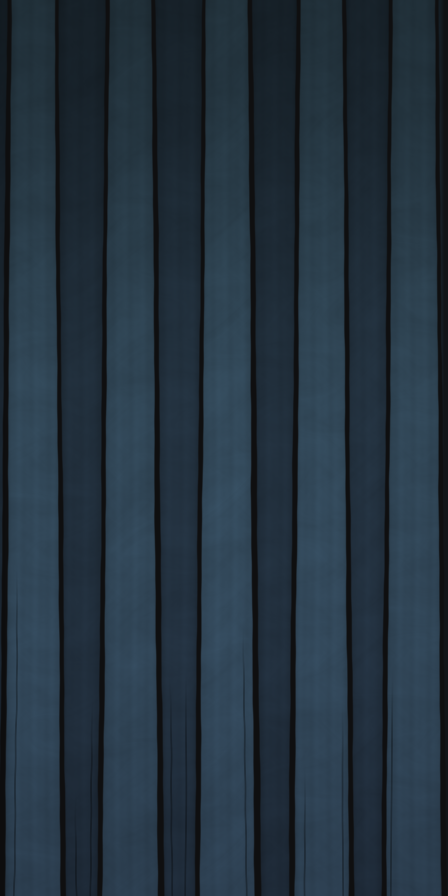
A Shadertoy shader for this texture:

```glsl
// Tall painted boards in dusky blue: wide light ones alternate with dark recessed ones.
// Each light board is folded about its centre line, so one signed distance gives both
// tapering black seams; layered sines add brush mottling, streaks and ragged edges.

#define PITCH 0.2125
#define FIRST_CENTRE 0.0755
#define HALF_TOP 0.052
#define HALF_BOTTOM 0.068
#define SEAM_HALF_WIDTH 0.0058
#define MOTTLE 0.055
#define STREAK 0.035
#define LIGHT_BLUE vec3(0.200, 0.283, 0.362)
#define DARK_BLUE vec3(0.136, 0.190, 0.252)
#define SEAM_BLACK vec3(0.058, 0.058, 0.062)

float hash(float n) { return fract(sin(n * 91.7 + 4.1) * 4375.85); }

// Warped sine octaves, roughly -1 to 1
float brush(vec2 p) {
    float sum = 0.0, amp = 0.5;
    for (int i = 0; i < 5; i++) {
        p += 0.8 * sin(p.yx * 1.3 + float(i) * 2.1);
        sum += amp * sin(p.x) * cos(p.y);
        p = mat2(1.5, 0.9, -0.9, 1.5) * p + 3.7;
        amp *= 0.62;
    }
    return sum;
}

// Slow hand-drawn wander of an edge along its height
float wander(float y, float seed) {
    float phase = 6.28 * hash(seed);
    return 0.5 * sin(y * 5.0 + phase) + 0.3 * sin(y * 17.0 + phase * 3.0)
         + 0.2 * sin(y * 53.0 + phase * 7.0);
}

void mainImage(out vec4 fragColor, in vec2 fragCoord) {
    vec2 uv = fragCoord / iResolution.xy;
    vec2 p = fragCoord / iResolution.x;
    float px = 1.0 / iResolution.x;

    // Fold space about the nearest light board
    float k = floor((p.x - FIRST_CENTRE) / PITCH + 0.5);
    float offset = p.x - FIRST_CENTRE - k * PITCH - 0.007 * sin(k - 0.5);
    float side = offset < 0.0 ? -1.0 : 1.0;
    float seamId = 2.0 * k + 0.5 * side + 7.0;
    float halfBoard = mix(HALF_BOTTOM, HALF_TOP, uv.y)
                    + 0.0035 * (hash(seamId + 20.0) - 0.5)
                    + 0.0014 * wander(p.y, seamId);
    float edge = abs(offset) - halfBoard;
    float isDark = smoothstep(-px, px, edge);
    float boardId = 2.0 * k + (edge > 0.0 ? side : 0.0) + 7.0;

    // Base tone: dim at the top, slightly dim at the foot
    float shade = mix(1.0, 0.66, smoothstep(0.5, 1.03, uv.y));
    shade *= mix(0.88, 1.0, smoothstep(0.0, 0.3, uv.y));
    shade *= 0.96 + 0.08 * hash(boardId + 3.0);
    vec3 color = mix(LIGHT_BLUE, DARK_BLUE, isDark) * shade;
    color *= mix(vec3(1.0), vec3(0.98, 1.02, 0.95), uv.y);

    // Slanted brush marks and long vertical streaks
    float marks = brush(vec2(p.x * 13.0, p.y * 24.0 - p.x * 9.0) + boardId * 5.3);
    float fine = brush(vec2(p.x * 42.0, p.y * 75.0 + p.x * 30.0) + boardId);
    float streaks = sin(p.x * 150.0 + boardId * 2.0 + sin(p.y * 3.0))
                  + 0.6 * sin(p.x * 330.0 + boardId + 0.7 * sin(p.y * 5.0));
    color *= 1.0 + MOTTLE * (marks + 0.4 * fine) + STREAK * 0.6 * streaks;

    // Soft shadow beside the seams, deeper on the recessed boards
    color *= 1.0 - mix(0.16, 0.24, isDark) * exp(-abs(edge) / 0.010);

    // Faint hairline splits near some seams, fading out up the board
    float splitAt = mix(0.014, 0.030, hash(seamId + 40.0)) * (hash(seamId + 50.0) < 0.5 ? -1.0 : 1.0);
    float splitDist = abs(edge - splitAt - 0.0015 * wander(p.y, seamId + 9.0));
    float splitTop = 0.12 + 0.3 * hash(seamId + 60.0);
    float split = (1.0 - smoothstep(0.0008, 0.0032, splitDist))
                * (1.0 - smoothstep(splitTop - 0.1, splitTop, uv.y));
    color *= 1.0 - 0.30 * split;

    // Black seams, thinner toward the top, with uneven thickness
    float width = SEAM_HALF_WIDTH * mix(1.1, 0.78, uv.y)
                * (0.85 + 0.3 * hash(seamId + 30.0) + 0.14 * wander(p.y * 1.7, seamId + 2.0));
    float seam = 1.0 - smoothstep(width - px, width + px, abs(edge));
    color = mix(color, SEAM_BLACK, seam);

    // Darkened outer border
    color = mix(color, SEAM_BLACK, 0.8 * smoothstep(0.980, 0.993, uv.x));
    color *= 0.88 + 0.12 * smoothstep(0.0, 0.03, uv.x);
    fragColor = vec4(color, 1.0);
}
```
